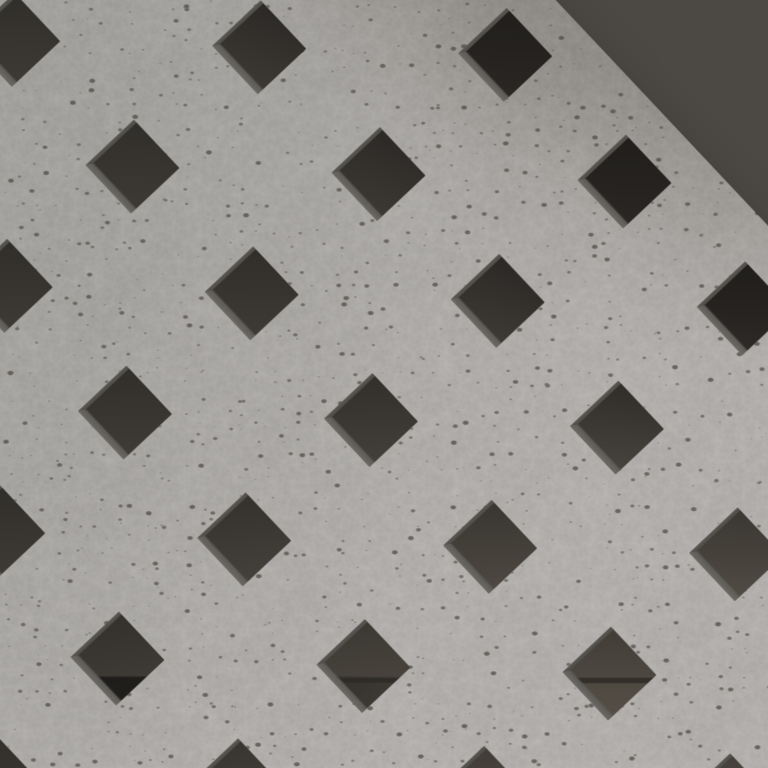
Write a WebGL 2 fragment shader that draws this pattern.

```glsl
#version 300 es
precision highp float;

uniform vec2 u_resolution;
out vec4 outColor;

// Layout, in canvas heights
const float PITCH = 0.2266;
const float ANGLE = 0.7549;
const vec2 ORIGIN = vec2(0.483, 0.453);
const float HOLE_HALF = 0.0433;
const float HOLE_ROUND = 0.0015;
const vec2 BEVEL = vec2(0.0095, 0.0055); // lower-left, upper-left
const float SLAB_EDGE = 0.550;
const float SOFTNESS = 0.0014;

// Colours
const vec3 CONCRETE = vec3(0.640, 0.632, 0.617);
const vec3 CONCRETE_LIT = vec3(0.695, 0.685, 0.673);
const vec3 CONCRETE_SHADE = vec3(0.545, 0.530, 0.515);
const vec3 BACKDROP = vec3(0.300, 0.287, 0.272);
const vec3 HOLE_DARK = vec3(0.145, 0.135, 0.125);
const vec3 HOLE_MID = vec3(0.215, 0.205, 0.188);
const vec3 HOLE_LIT = vec3(0.300, 0.280, 0.250);
const vec3 BEVEL_LOW = vec3(0.420, 0.410, 0.390);
const vec3 BEVEL_HIGH = vec3(0.355, 0.345, 0.325);
const vec3 PIT = vec3(0.310, 0.295, 0.275);

// Wear
const float GRAIN = 0.055;
const float MOTTLE = 0.010;
const float PIT_STRENGTH = 0.75;

vec2 hash2(vec2 cell) {
    vec2 s = vec2(dot(cell, vec2(127.1, 311.7)), dot(cell, vec2(269.5, 183.3)));
    return fract(sin(s) * 43758.5);
}

// Distance to the nearest jittered cell point
float cellular(vec2 p) {
    vec2 cell = floor(p);
    float nearest = 2.0;
    for (int y = -1; y <= 1; y++)
    for (int x = -1; x <= 1; x++) {
        vec2 c = cell + vec2(x, y);
        nearest = min(nearest, distance(p, c + hash2(c)));
    }
    return nearest;
}

float layeredSines(vec2 p) {
    float sum = 0.0, amp = 0.5;
    for (int i = 0; i < 4; i++) {
        sum += amp * sin(p.x + 1.7 * sin(p.y)) * sin(p.y + 1.3 * sin(p.x));
        p = mat2(1.5, 1.2, -1.2, 1.5) * p + 2.3;
        amp *= 0.65;
    }
    return sum;
}

// Sparse dark pits, finer in each layer
float pits(vec2 p, float aa) {
    float cover = 0.0, scale = 17.0;
    for (int i = 0; i < 3; i++) {
        vec2 cell = floor(p * scale);
        vec2 center = cell + 0.2 + 0.6 * hash2(cell + 5.0);
        vec2 rnd = hash2(cell + 61.0);
        float radius = mix(0.0008, 0.0030, rnd.y * rnd.y);
        float d = length((p - center / scale) * vec2(0.8, 1.1)) - radius;
        float depth = step(rnd.x, 0.36) * mix(0.3, 1.0, rnd.y);
        cover = max(cover, depth * (1.0 - smoothstep(-aa, aa, d)));
        scale *= 1.8;
    }
    return cover;
}

float boxDistance(vec2 q, vec2 halfSize) {
    vec2 d = abs(q) - halfSize;
    return length(max(d, 0.0)) + min(max(d.x, d.y), 0.0);
}

vec3 concrete(vec2 p, float u, float aa) {
    vec3 col = mix(CONCRETE, CONCRETE_LIT, smoothstep(0.1, 1.3, p.x + 0.75 * (1.0 - p.y)));
    col = mix(col, CONCRETE_SHADE, 0.9 * smoothstep(0.22, 0.58, u) * smoothstep(0.45, 1.0, p.y));
    col += MOTTLE * layeredSines(p * 24.0);
    col += GRAIN * (0.5 * cellular(p * 150.0) + 0.5 * cellular(p * 62.0) - 0.45);
    return mix(col, PIT, PIT_STRENGTH * pits(p, aa));
}

vec3 holeInterior(vec2 p, vec2 q, float u) {
    vec3 col = mix(HOLE_MID, HOLE_LIT, smoothstep(0.65, 0.05, p.y) * smoothstep(-0.1, 0.85, p.x));
    col = mix(col, HOLE_DARK, smoothstep(0.15, 0.45, u) * smoothstep(0.35, 0.62, p.y));
    col *= 1.0 - 0.06 * (q.x + q.y) / HOLE_HALF;
    // Dim band crossing the lowest full row, fading to the right
    float band = smoothstep(0.121, 0.117, p.y) * smoothstep(0.045, 0.055, p.y);
    float seam = 1.0 - smoothstep(0.002, 0.005, abs(p.y - 0.114));
    float fade = 1.0 - smoothstep(0.15, 0.75, p.x);
    return col * (1.0 - band * max(0.5 * fade, 0.35 * seam));
}

void main() {
    vec2 p = gl_FragCoord.xy / u_resolution.y;
    float aa = max(SOFTNESS, 0.75 / u_resolution.y);
    float c = cos(ANGLE), s = sin(ANGLE);
    vec2 grid = mat2(c, -s, s, c) * (p - ORIGIN);
    vec2 q = (fract(grid / PITCH + 0.5) - 0.5) * PITCH;

    vec3 col = concrete(p, grid.x, aa);

    // Hole with two visible bevelled walls meeting at a mitre
    float outer = boxDistance(q, vec2(HOLE_HALF - HOLE_ROUND)) - HOLE_ROUND;
    vec2 depth = vec2(q.x + HOLE_HALF, HOLE_HALF - q.y) / BEVEL;
    vec3 wall = mix(BEVEL_LOW, BEVEL_HIGH, smoothstep(-0.2, 0.2, depth.x - depth.y));
    wall *= 1.0 - 0.15 * min(depth.x, depth.y);
    float inside = smoothstep(0.75, 1.2, min(depth.x, depth.y));
    vec3 hole = mix(wall, holeInterior(p, q, grid.x), inside);
    col = mix(col, hole, 1.0 - smoothstep(-aa, aa, outer));

    // Backdrop beyond the slab edge
    float beyond = grid.x - SLAB_EDGE;
    vec3 backdrop = BACKDROP * (1.0 - 0.08 * exp(-max(beyond, 0.0) * 40.0));
    col = mix(col, backdrop, smoothstep(-aa, aa, beyond));

    outColor = vec4(col, 1.0);
}
```
